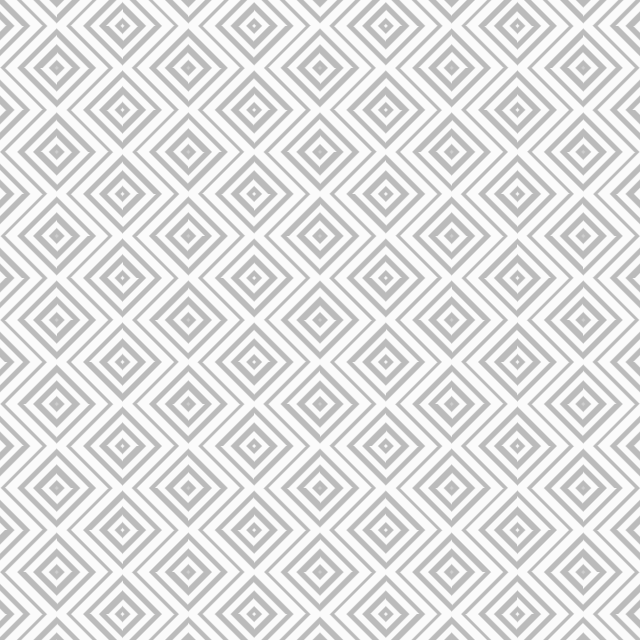
A three.js fragment shader for this pattern:

```glsl
varying vec2 vUv;

const vec2 PERIOD = vec2(0.2057, 0.1313);
const vec3 PAPER = vec3(0.985);
const vec3 INK = vec3(0.735);
const float SOFT = 0.0018;

float diamond(vec2 p) {
  return abs(p.x) + abs(p.y);
}

vec2 nearestNode(vec2 p, vec2 shift) {
  return floor(p / PERIOD - shift + 0.5) + shift;
}

// 1 where the distance lies beyond the edge
float beyond(float edge, float d) {
  return smoothstep(edge - SOFT, edge + SOFT, d);
}

float band(float inner, float outer, float d) {
  return beyond(inner, d) * (1.0 - beyond(outer, d));
}

// Layered sines, about -1 to 1, constant along one side of one ring
float unevenness(vec2 node, vec2 side, float ring) {
  float a = dot(node, vec2(2.3, 4.1)) + dot(side, vec2(0.9, 1.7)) + ring * 2.6;
  return 0.6 * sin(a) + 0.4 * sin(a * 2.7 + node.x * 1.3);
}

void main() {
  vec2 p = vUv - 0.5;

  // Nearest centre of two interleaved lattices
  vec2 nodeA = nearestNode(p, vec2(0.0));
  vec2 nodeB = nearestNode(p, vec2(0.5));
  float dA = diamond(p - nodeA * PERIOD);
  float dB = diamond(p - nodeB * PERIOD);
  bool staggered = dB < dA;
  vec2 node = staggered ? nodeB : nodeA;
  float d = min(dA, dB);
  vec2 side = sign(p - node * PERIOD);

  // Two rings whose sides differ slightly in weight
  float ink = 0.0;
  for (int i = 0; i < 2; i++) {
    float ring = float(i);
    float outer = 0.0369 + 0.0247 * ring;
    float width = 0.0130 - 0.0018 * ring;
    width += 0.0022 * unevenness(node, side, ring);
    ink = max(ink, band(outer - width, outer, d));
  }

  // Line shared by diagonal neighbours
  float border = 0.25 * (PERIOD.x + PERIOD.y);
  float halfWidth = 0.0037 + 0.0009 * unevenness(node, side, 2.0);
  ink = max(ink, beyond(border - halfWidth, d));

  // Solid core with a pale dot, brighter on the staggered lattice
  float dot0 = 1.0 - beyond(0.0030, d);
  float core = 1.0 - beyond(0.0124, d);
  ink = max(ink, core * (1.0 - dot0 * (staggered ? 0.95 : 0.3)));

  gl_FragColor = vec4(mix(PAPER, INK, ink), 1.0);
}
```
